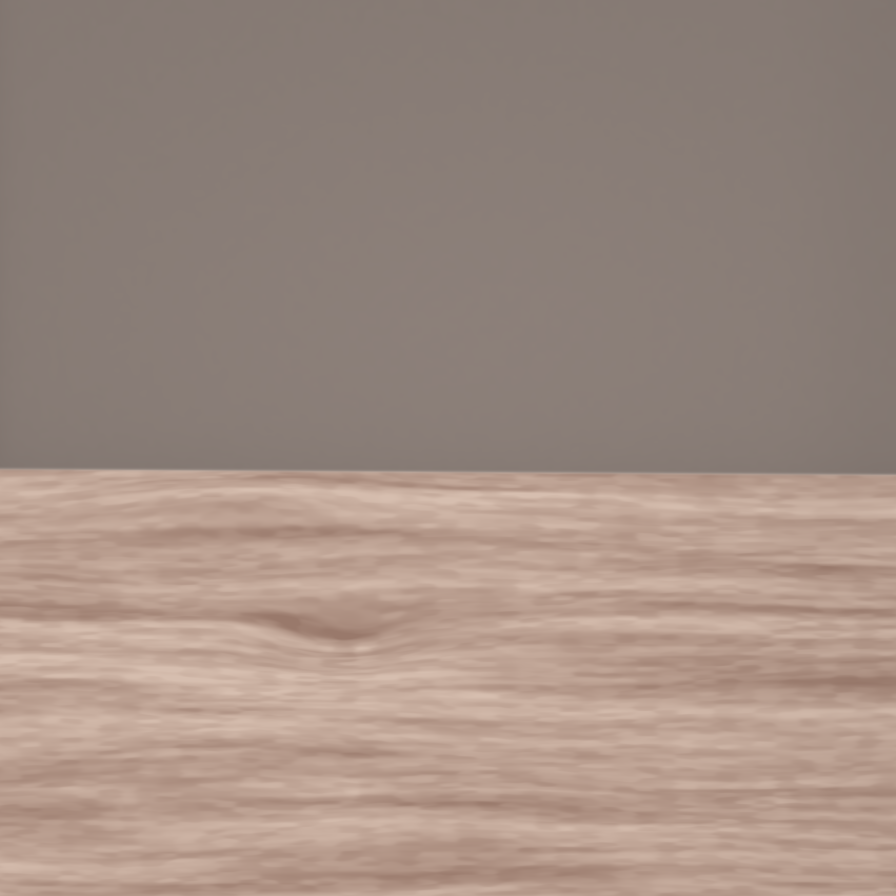
A Shadertoy shader for this texture:

```glsl
// A plain taupe wall panel above a pale, horizontally grained wood board.
// Stretched smooth cellular noise makes the fibres, layered sines bend them,
// and soft elongated streaks and flecks lay out the broader wood figure.

float hash(vec2 cell) {
    return fract(sin(dot(cell, vec2(127.1, 311.7))) * 43758.5);
}

// Smooth cellular noise: cell values blended by distance to jittered centres.
float cellNoise(vec2 p) {
    vec2 base = floor(p);
    vec2 local = fract(p);
    float sum = 0.0, total = 0.0;
    for (int j = -1; j <= 1; j++) {
        for (int i = -1; i <= 1; i++) {
            vec2 offset = vec2(i, j);
            vec2 cell = base + offset;
            vec2 jitter = 0.2 + 0.6 * vec2(hash(cell + 17.0), hash(cell + 43.0));
            vec2 d = offset + jitter - local;
            float weight = exp(-5.0 * dot(d, d));
            sum += weight * hash(cell);
            total += weight;
        }
    }
    return sum / total - 0.5;
}

float blob(vec2 p, vec2 centre, vec2 radius) {
    vec2 d = (p - centre) / radius;
    return exp(-dot(d, d));
}

// Gentle waves plus a fan of fibres leaving the knot.
vec2 bendGrain(vec2 p) {
    float wave = 0.0035 * sin(p.x * 6.0 + p.y * 19.0)
               + 0.0018 * sin(p.x * 15.0 - p.y * 43.0 + 1.3);
    float knot = 0.018 * blob(p, vec2(0.38, 0.285), vec2(0.08, 0.035));
    float arch = 0.014 * blob(p, vec2(0.27, 0.445), vec2(0.22, 0.035));
    return vec2(p.x, p.y + wave + knot - arch);
}

// Dark streaks: centre x, centre y, half length, strength.
const vec4 STREAKS[12] = vec4[12](
    vec4(0.18, 0.456, 0.22, 0.20), vec4(0.36, 0.402, 0.22, 0.24),
    vec4(0.60, 0.366, 0.60, 0.16), vec4(0.10, 0.320, 0.28, 0.26),
    vec4(0.85, 0.316, 0.40, 0.26), vec4(0.37, 0.312, 0.09, 0.26),
    vec4(0.06, 0.230, 0.18, 0.36), vec4(0.80, 0.237, 0.26, 0.25),
    vec4(0.60, 0.213, 0.30, 0.16), vec4(0.04, 0.100, 0.16, 0.30),
    vec4(0.83, 0.099, 0.22, 0.28), vec4(0.42, 0.024, 0.22, 0.24));

vec3 woodColor(vec2 p) {
    vec2 g = bendGrain(p);

    // Fibres from broad bands down to fine pores.
    float tone = 0.62;
    tone += 0.32 * cellNoise(g * vec2(1.6, 24.0));
    tone += 0.40 * cellNoise(g * vec2(3.0, 65.0) + 9.0);
    tone += 0.36 * cellNoise(g * vec2(7.0, 130.0) + 31.0);
    tone += 0.26 * cellNoise(g * vec2(45.0, 210.0) + 57.0);
    tone += 0.025 * sin(g.y * 520.0 + 3.0 * sin(g.x * 9.0));

    // Dark streaks with ragged, softly tapered ends.
    float ragged = 0.65 + 0.9 * (cellNoise(g * vec2(9.0, 110.0)) + 0.5);
    for (int i = 0; i < 12; i++) {
        vec4 s = STREAKS[i];
        float thickness = 0.003 + 0.018 * s.w;
        tone -= s.w * ragged * blob(g, s.xy, vec2(s.z, thickness));
    }

    // Pale bands and short cross-grain flecks.
    tone += 0.14 * blob(g, vec2(0.10, 0.270), vec2(0.35, 0.025));
    tone += 0.10 * blob(g, vec2(0.50, 0.382), vec2(0.70, 0.010));
    tone += 0.17 * blob(g, vec2(0.35, 0.178), vec2(0.70, 0.017));
    tone += 0.12 * blob(g, vec2(0.25, 0.070), vec2(0.40, 0.018));
    tone -= 0.08 * blob(g, vec2(0.50, 0.140), vec2(0.70, 0.020));
    float flecks = blob(p, vec2(0.14, 0.100), vec2(0.035, 0.015))
                 + blob(p, vec2(0.40, 0.117), vec2(0.025, 0.018))
                 + blob(p, vec2(0.88, 0.105), vec2(0.035, 0.012))
                 + blob(p, vec2(0.39, 0.275), vec2(0.035, 0.012))
                 + blob(p, vec2(0.14, 0.360), vec2(0.018, 0.012));
    tone += flecks * (0.12 + 0.25 * cellNoise(p * vec2(65.0, 100.0)));

    vec3 color = mix(vec3(0.60, 0.475, 0.42), vec3(0.84, 0.745, 0.685), clamp(tone, 0.0, 1.0));
    return color * (1.0 - 0.025 * smoothstep(0.65, 1.0, p.x));
}

vec3 wallColor(vec2 p, float height) {
    float light = 0.965 + 0.06 * blob(p, vec2(0.53, 0.62), vec2(0.55, 0.36));
    light -= 0.025 * exp(-p.x * 70.0);
    light -= 0.025 * smoothstep(0.85, 1.0, p.x);
    light -= 0.035 * exp(-max(height, 0.0) * 28.0);
    light += 0.006 * cellNoise(p * 110.0);
    return vec3(0.535, 0.488, 0.463) * light;
}

void mainImage(out vec4 fragColor, in vec2 fragCoord) {
    vec2 p = fragCoord / iResolution.xy;
    float pixel = 1.0 / iResolution.y;

    // The joint falls slightly towards the right.
    float height = p.y - mix(0.4765, 0.4700, p.x);
    vec3 color = mix(woodColor(p), wallColor(p, height), smoothstep(-pixel, pixel, height));

    // Thin cool highlight along the board's upper edge.
    float rim = exp(-pow(height / 0.0018, 2.0));
    color = mix(color, vec3(0.70, 0.65, 0.62), 0.45 * rim);

    fragColor = vec4(color, 1.0);
}
```
